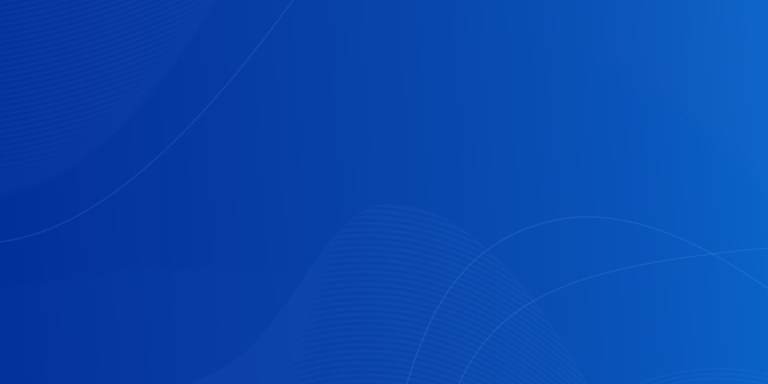
Write a Shadertoy shader that draws this background.

```glsl
// Deep blue backdrop brightening to the right, with faint flowing line art.
// Each curve is a height function y = f(x); thin strokes use its distance,
// while the ribbed waves are periodic stripes masked by such a curve.

// Distance to the zero set of v, in units of the canvas height.
float curveDistance(float v) {
    vec2 slope = vec2(dFdx(v), dFdy(v)) * iResolution.y;
    return abs(v) / max(length(slope), 0.001);
}

float stroke(float v) {
    return 1.0 - smoothstep(0.0, 0.001 + 1.0 / iResolution.y, curveDistance(v));
}

// Soft-edged coverage of the side where v is positive.
float region(float v, float softness) {
    return smoothstep(-softness, softness, v);
}

float stripes(float phase, float spacing) {
    return 0.5 + 0.5 * cos(6.28319 * phase / spacing);
}

// Hill with a long sigmoid rise and a parabolic fall.
float hillHeight(float x) {
    float d = abs(x - 1.01);
    float foot = 3.0 * pow(max(d - 0.45, 0.0), 2.0);
    float rise = 4.4 * d * d / (1.0 + 11.5 * d * d * d) + foot;
    return 0.466 - (x < 1.01 ? rise : 1.74 * d * d);
}

// Arch that plunges on the left and eases down on the right.
float archHeight(float x) {
    float d = abs(x - 1.529);
    float plunge = 1.2 * d * d + 16.0 * pow(d, 6.0);
    return 0.435 - (x < 1.529 ? plunge : 1.08 * d * d / (1.0 + 0.6 * d));
}

void mainImage(out vec4 fragColor, in vec2 fragCoord) {
    vec2 p = fragCoord / iResolution.y;
    float edge = 1.0 / iResolution.y;
    vec3 lineColor = vec3(0.40, 0.58, 0.94);

    // Background gradient, tilted slightly
    float t = clamp(fragCoord.x / iResolution.x + 0.03 * (p.y - 0.5), 0.0, 1.0);
    vec3 color = vec3(0.008 + 0.060 * t - 0.030 * t * t,
                      0.186 + 0.160 * t + 0.045 * pow(t, 6.0),
                      0.597 + 0.130 * t + 0.055 * pow(t, 4.0));

    // Broad translucent swells: upper right and lower left
    float upperArc = 0.87 - 0.25 * (p.x - 1.458) - 0.8 * pow(p.x - 1.458, 2.0);
    color += vec3(0.020, 0.005, 0.000) * region(p.y - upperArc, 0.05)
           * smoothstep(1.3, 1.95, p.x);
    float lowerSwell = 0.30 - 0.22 * pow(p.x - 0.5, 2.0);
    color += vec3(0.006, 0.009, 0.009) * region(lowerSwell - p.y, 0.015)
           * (1.0 - smoothstep(0.5, 0.85, p.x));

    // Ribbed wave in the upper left corner
    float cornerEdge = p.y - (0.487 + 0.145 * p.x + 1.34 * p.x * p.x);
    float cornerRibs = stripes(p.y - 0.16 * p.x - 0.3 * p.x * p.x, 0.0146);
    float ribFade = smoothstep(0.0, 0.14, cornerEdge);
    float cornerTone = mix(0.046, 0.018 + 0.055 * cornerRibs, ribFade);
    color = mix(color, lineColor, cornerTone * smoothstep(-0.008, 0.02, cornerEdge));

    // Ribbed hill at the bottom: smooth flank on the left, ribs on the right
    float hillEdge = hillHeight(p.x) - p.y;
    float hillMask = region(hillEdge, 2.0 * edge);
    float ribStart = 0.745 + 0.25 * p.y;
    float ribArea = smoothstep(ribStart, ribStart + 0.05, p.x);
    float hillRibs = stripes(p.y + 0.8 * pow(p.x - 0.95, 2.0) - 0.466, 0.0158);
    float hillTone = mix(0.055, 0.002 + 0.065 * hillRibs, ribArea);
    color = mix(color, lineColor, hillTone * hillMask);
    color = mix(color, lineColor, 0.05 * stroke(hillEdge) * smoothstep(0.75, 1.0, p.x));

    // Long single strokes
    float x = p.x;
    float sweep = 0.37 + x * (0.125 + x * (1.113 - 0.255 * x));
    color = mix(color, lineColor, 0.16 * stroke(p.y - sweep));
    color = mix(color, lineColor, 0.18 * stroke(p.y - archHeight(x)));
    float s = max(x - 1.195, -0.1);
    color = mix(color, lineColor, 0.17 * stroke(p.y - s / (0.462 + 2.25 * s)));

    // Small nested arcs in the lower right corner
    for (int i = 0; i < 3; i++) {
        float arc = 0.04 - 0.013 * float(i) - 0.95 * pow(x - 1.87, 2.0);
        color = mix(color, lineColor, 0.08 * stroke(p.y - arc));
    }

    fragColor = vec4(color, 1.0);
}
```
